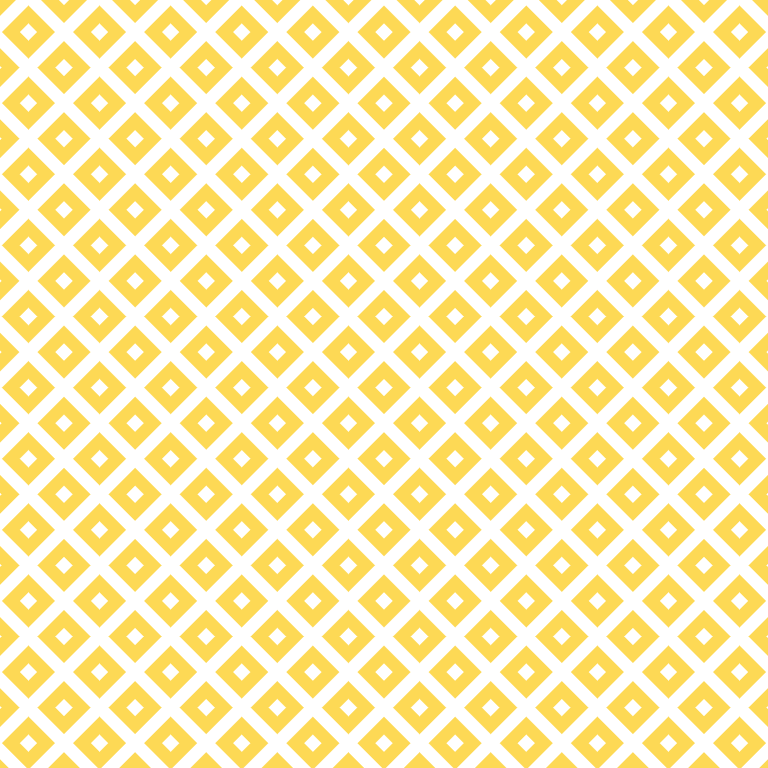
Give the GLSL for this pattern, as a Shadertoy shader.

```glsl
const vec3 YELLOW = vec3(0.992, 0.851, 0.333);
const vec3 WHITE = vec3(1.0);
const float REPEATS = 10.8;                  // tiles across the canvas
const vec2 CENTRE = vec2(0.5, 0.4953);       // middle of one diamond
const float OUTER = 0.373;                   // half diagonals, in tiles
const float INNER = 0.122;

// Diagonal axes turn the staggered diamonds into a plain square grid
vec2 toDiagonal(vec2 p) {
    return vec2(p.x + p.y, p.x - p.y);
}

// Offset from the centre of the nearest unit cell
vec2 repeatCell(vec2 p) {
    return fract(p + 0.5) - 0.5;
}

float squareDistance(vec2 p, float halfSize) {
    vec2 a = abs(p);
    return max(a.x, a.y) - halfSize;
}

// Coverage of the inside of a shape, smoothed over one pixel
float fill(float dist, float pixel) {
    return clamp(0.5 - dist / pixel, 0.0, 1.0);
}

void mainImage(out vec4 fragColor, in vec2 fragCoord) {
    vec2 uv = fragCoord / iResolution.y;
    vec2 cell = repeatCell(toDiagonal((uv - CENTRE) * REPEATS));
    float pixel = sqrt(2.0) * REPEATS / iResolution.y;

    // Solid diamond with a smaller diamond cut out
    float diamond = fill(squareDistance(cell, OUTER), pixel);
    float hole = fill(squareDistance(cell, INNER), pixel);

    fragColor = vec4(mix(WHITE, YELLOW, diamond - hole), 1.0);
}
```
